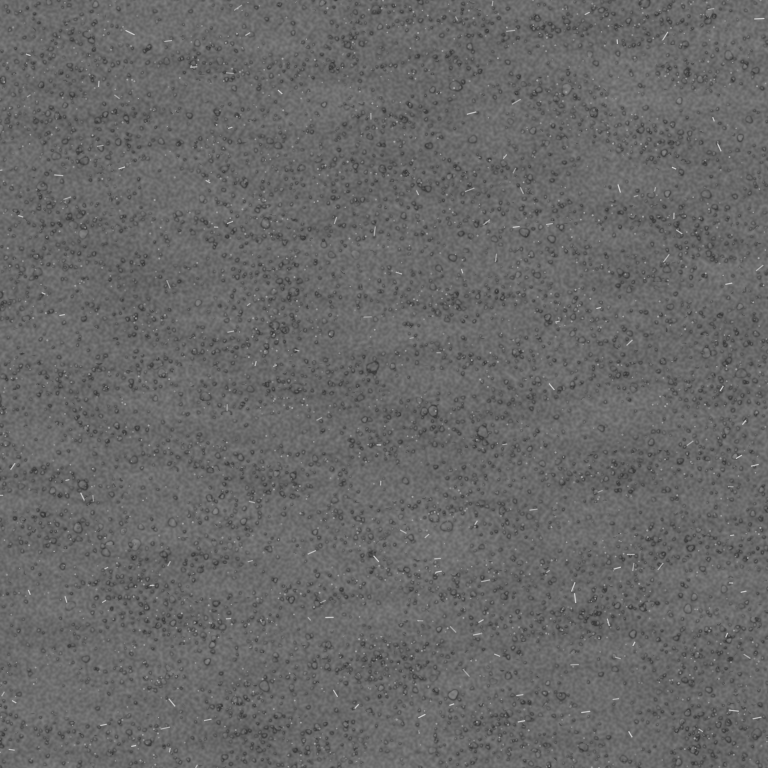
Write a WebGL 2 fragment shader that draws this texture.

```glsl
#version 300 es
precision highp float;
// Dark grey grit: a faintly streaked, grainy ground strewn with rimmed pebbles
// in three sizes, pale specks and short bright fibres. Each kind is scattered
// on a jittered grid and gathered into loose horizontal drifts by gradient noise.

uniform vec2 u_resolution;
out vec4 fragColor;

// Three random values in 0..1 for an integer cell and a seed.
vec3 hash3(vec2 cell, int seed) {
    uvec3 v = uvec3(ivec3(ivec2(cell), seed)) * 1664525u + 1013904223u;
    v.x += v.y * v.z; v.y += v.z * v.x; v.z += v.x * v.y;
    v ^= v >> 16u;
    v.x += v.y * v.z; v.y += v.z * v.x; v.z += v.x * v.y;
    return vec3(v >> 8u) / 16777216.0;
}

float cornerSlope(vec2 cell, vec2 offset, int seed) {
    float angle = 6.2832 * hash3(cell, seed).x;
    return dot(vec2(cos(angle), sin(angle)), offset);
}

float gradientNoise(vec2 p, int seed) {
    vec2 i = floor(p), f = p - i;
    vec2 u = f * f * f * (f * (f * 6.0 - 15.0) + 10.0);
    vec2 e = vec2(1.0, 0.0);
    float low = mix(cornerSlope(i, f, seed), cornerSlope(i + e, f - e, seed), u.x);
    float high = mix(cornerSlope(i + e.yx, f - e.yx, seed),
                     cornerSlope(i + 1.0, f - 1.0, seed), u.x);
    return mix(low, high, u.y);
}

// Tone added by one layer of pebbles: dark rim, paler body lit from the upper left.
float pebbles(vec2 p, float count, float chance, int seed, float px) {
    vec2 g = p * count, corner = floor(g - 0.5);
    float rim = max(0.0014, 0.6 * px) * count;
    float tone = 0.0;
    for (int k = 0; k < 4; k++) {
        vec2 cell = corner + vec2(k & 1, k >> 1);
        vec3 place = hash3(cell, seed), look = hash3(cell, seed + 1);
        if (place.z > chance) continue;
        vec2 q = g - cell - place.xy;
        float angle = atan(q.y, q.x + 1e-5);
        float radius = mix(0.13, 0.29, look.x * look.x);
        radius *= 1.0 + 0.12 * sin(2.0 * angle + 6.28 * look.y)
                      + 0.08 * sin(3.0 * angle + 6.28 * look.z);
        float d = length(q) - radius;
        float body = 1.0 - smoothstep(-rim, 0.3 * rim, d);
        float light = dot(q, vec2(-0.6, 0.8)) / radius;
        float edge = exp(-d * d / (rim * rim));
        tone += body * (0.07 * look.y * look.y + 0.025 * light);
        tone -= edge * (0.05 + 0.07 * look.z) * (1.0 - 0.35 * light / (1.0 + abs(light)));
    }
    return tone;
}

// Coverage of small pale specks.
float specks(vec2 p, float chance, float px) {
    vec2 g = p * 150.0, corner = floor(g - 0.5);
    float cover = 0.0;
    for (int k = 0; k < 4; k++) {
        vec2 cell = corner + vec2(k & 1, k >> 1);
        vec3 place = hash3(cell, 31), look = hash3(cell, 32);
        if (place.z > chance) continue;
        float d = length(g - cell - place.xy) / 150.0 - mix(0.0007, 0.0013, look.x);
        float soft = max(0.0009, 0.6 * px);
        cover = max(cover, (0.35 + 0.65 * look.y) * (1.0 - smoothstep(-soft, soft, d)));
    }
    return cover;
}

// Coverage of short straight fibres, mostly lying near the horizontal.
float fibres(vec2 p, float px) {
    vec2 g = p * 34.0, corner = floor(g - 0.5);
    float cover = 0.0;
    for (int k = 0; k < 4; k++) {
        vec2 cell = corner + vec2(k & 1, k >> 1);
        vec3 place = hash3(cell, 41), look = hash3(cell, 42);
        if (place.z > 0.13) continue;
        vec2 q = (g - cell - place.xy) / 34.0;
        float turn = 2.0 * look.x - 1.0;
        float angle = 0.2 + 1.5 * turn * abs(turn);
        vec2 along = vec2(cos(angle), sin(angle));
        float reach = mix(0.0018, 0.0058, look.y);
        q -= along * clamp(dot(q, along), -reach, reach);
        float soft = max(0.0009, 0.6 * px);
        float line = 1.0 - smoothstep(-soft, soft, length(q) - 0.0008);
        cover = max(cover, line * (0.55 + 0.45 * look.z));
    }
    return cover;
}

void main() {
    vec2 p = gl_FragCoord.xy / u_resolution.y;
    float px = 1.0 / u_resolution.y;

    // Ground: broad drifts, thin horizontal streaks and fine grain
    float drift = gradientNoise(p * vec2(7.0, 19.0), 1);
    float tone = 0.421 + 0.025 * gradientNoise(p * vec2(3.0, 8.0), 2);
    tone += 0.035 * gradientNoise(p * vec2(8.0, 42.0), 3) - 0.02 * drift;
    tone += 0.085 * gradientNoise(mat2(0.8, 0.6, -0.6, 0.8) * p * 215.0, 4);
    tone += 0.050 * gradientNoise(p * 117.0, 5);

    // Pebbles from coarse to fine, denser inside the drifts
    float density = clamp(1.0 + 2.2 * drift, 0.3, 2.0);
    tone += pebbles(p, 38.0, 0.10 * density, 11, px);
    tone += pebbles(p + 0.37, 68.0, 0.20 * density, 13, px);
    tone += pebbles(p + 0.71, 122.0, 0.33 * density, 15, px);

    // Pale specks and fibres on top
    tone = mix(tone, 0.66, specks(p, 0.085 * density, px));
    tone = mix(tone, 0.82, fibres(p, px));
    fragColor = vec4(vec3(clamp(tone, 0.24, 0.9)), 1.0);
}
```
